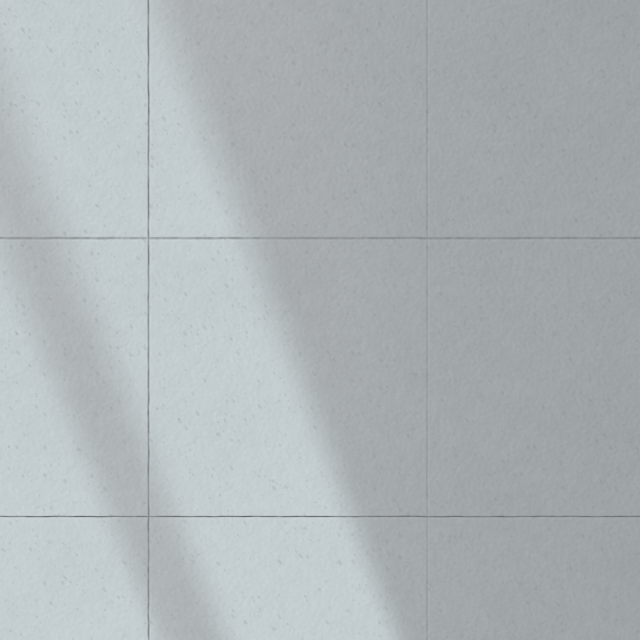
Write a WebGL 1 fragment shader that draws this texture.

```glsl
precision highp float;
// Smooth grey wall panels in a square grid of fine joints, crossed by slanting
// soft-edged daylight. Light comes from blurred slanted edges, the joints from
// a repeated distance, and the plaster from value noise and scattered specks.
uniform vec2 u_resolution;

float hash(vec2 p) {
  vec3 q = fract(vec3(p.xyx) * 0.1031);
  q += dot(q, q.yzx + 33.33);
  return fract((q.x + q.y) * q.z);
}

float noise(vec2 p) {
  vec2 i = floor(p), f = fract(p);
  f = f * f * (3.0 - 2.0 * f);
  return mix(mix(hash(i), hash(i + vec2(1, 0)), f.x),
             mix(hash(i + vec2(0, 1)), hash(i + vec2(1, 1)), f.x), f.y);
}

// 0 left of a slanted edge, 1 right of it, blurred over the penumbra
float rightOf(float x, float edge, float blur) {
  return smoothstep(-blur, blur, x - edge);
}

// Daylight patch with a bar of shadow; edges blur more towards the top
float daylight(vec2 p) {
  float t = 1.0 - p.y;
  float blur = mix(0.055, 0.032, t);
  float patchEnd = rightOf(p.x, 0.247 + 0.375 * t, blur);
  float barStart = rightOf(p.x, 0.400 * t - 0.151, blur);
  float barEnd = rightOf(p.x, 0.405 * t - 0.053, blur * 1.15);
  return (1.0 - patchEnd) * (1.0 - 0.86 * barStart * (1.0 - barEnd));
}

// Small irregular pits, one candidate per cell
float specks(vec2 p, float cells, float density) {
  vec2 cell = floor(p * cells);
  vec2 centre = 0.3 + 0.4 * vec2(hash(cell + 17.0), hash(cell + 53.0));
  vec2 d = fract(p * cells) - centre;
  d = vec2(d.x + 0.4 * d.y, d.y * 0.75);
  float size = mix(0.12, 0.28, hash(cell + 91.0));
  float soft = 0.5 * cells / u_resolution.y;
  float present = step(1.0 - density, hash(cell + 7.0));
  return present * (1.0 - smoothstep(size - soft, size + soft, length(d)));
}

float joint(float dist, float halfWidth) {
  float px = 0.7 / u_resolution.y;
  return 1.0 - smoothstep(halfWidth - px, halfWidth + px, abs(dist));
}

void main() {
  vec2 p = gl_FragCoord.xy / u_resolution.y;
  float light = daylight(p);

  // Shade cools and darkens to the right
  vec3 shade = mix(vec3(0.675, 0.690, 0.700), vec3(0.618, 0.640, 0.650),
                   smoothstep(0.1, 1.05, p.x));
  vec3 lit = mix(vec3(0.768, 0.808, 0.818), vec3(0.757, 0.792, 0.802), p.y);
  vec3 colour = mix(shade, lit, light);

  // Plaster: broad mottling, slanted fine relief and pits
  vec2 slant = vec2(p.x + 0.5 * p.y, p.y - 0.4 * p.x);
  float relief = noise(slant * 190.0) - noise(slant * 190.0 + vec2(0.45, -0.45));
  colour += 0.010 * (noise(p * 9.0) - 0.5) + 0.012 * (noise(p * 75.0) - 0.5);
  colour += 0.022 * relief + 0.012 * (noise(p * 330.0) - 0.5);
  float pits = 0.055 * specks(p, 95.0, 0.09) + 0.05 * specks(p + 3.7, 170.0, 0.06);
  colour *= 1.0 - pits * mix(0.65, 1.0, light);

  // Joints: each line has its own depth, with a wavering worn edge
  vec2 grid = (p - vec2(0.232, 0.193)) / 0.435;
  vec2 id = clamp(floor(grid + 0.5), 0.0, 1.0);
  vec2 dist = (grid - floor(grid + 0.5)) * 0.435;
  dist += 0.0007 * (vec2(noise(p.yy * 45.0), noise(p.xx * 45.0 + 9.0)) - 0.5);
  vec2 depth = mix(vec2(0.30, 0.42), vec2(0.10, 0.19), id);
  vec2 wear = 0.7 + 0.5 * vec2(noise(vec2(p.y * 110.0, id.x)),
                               noise(vec2(p.x * 110.0, id.y + 5.0)));
  vec2 groove = depth * wear * vec2(joint(dist.x, 0.0013),
                                    joint(dist.y, mix(0.0010, 0.0019, id.y)));
  colour *= 1.0 - max(groove.x, groove.y) * mix(0.65, 1.0, light);

  // Faint worn highlight beside each groove
  vec2 lip = vec2(joint(dist.x - 0.0035, 0.0012), joint(dist.y + 0.0035, 0.0012));
  colour += 0.010 * max(lip.x, lip.y);

  gl_FragColor = vec4(colour, 1.0);
}
```
